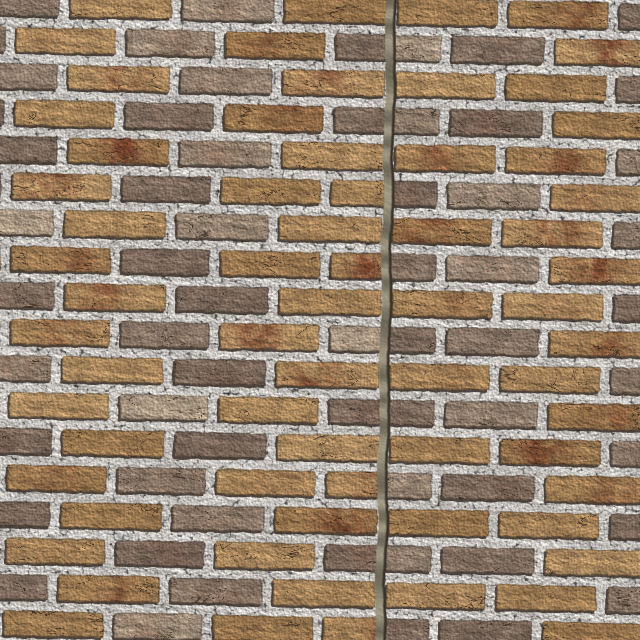
Write a WebGL 2 fragment shader that draws this texture.

```glsl
#version 300 es
precision highp float;
// A weathered brick wall in two alternating courses, split by a sealed upright joint.
// Bricks are wobbly boxes on a slightly turned grid; cellular noise and layered
// sines give the grain, cracks and scorches, lit from the upper right.
uniform vec2 u_resolution;
out vec4 fragColor;

float hash(vec2 c) {
  return fract(sin(dot(c, vec2(127.1, 311.7))) * 4375.85);
}

// Distance to the nearest scattered point
float cellular(vec2 p) {
  vec2 cell = floor(p);
  float nearest = 2.0;
  for (int j = -1; j <= 1; j++)
    for (int i = -1; i <= 1; i++) {
      vec2 c = cell + vec2(i, j);
      nearest = min(nearest, distance(p, c + vec2(hash(c), hash(c + 37.3))));
    }
  return nearest;
}

// Layered, turned and warped sines, about -1 to 1
float waves(vec2 p) {
  float sum = 0.0, amp = 0.6;
  for (int i = 0; i < 5; i++) {
    p = mat2(0.8, 0.6, -0.6, 0.8) * p + 0.7 * sin(p.yx * 0.8 + 1.3);
    sum += amp * sin(p.x) * sin(p.y + 0.9);
    p *= 1.9;
    amp *= 0.6;
  }
  return sum;
}

float relief(vec2 p) {
  return 0.6 * waves(p * vec2(170.0, 260.0)) + 0.7 * cellular(p * 210.0);
}

float roundBox(vec2 p, vec2 halfSize, float radius) {
  vec2 d = abs(p) - halfSize + radius;
  return length(max(d, 0.0)) + min(max(d.x, d.y), 0.0) - radius;
}

// Left ends of the bricks in either kind of course
float brickStart(bool odd, int k) {
  const float evenCourse[8] = float[8](-0.065, 0.109, 0.284, 0.444, 0.621, 0.794, 0.967, 1.141);
  const float oddCourse[8] = float[8](-0.146, 0.026, 0.198, 0.353, 0.525, 0.707, 0.868, 1.042);
  return odd ? oddCourse[k] : evenCourse[k];
}

vec3 brickColor(vec2 p, vec2 local, vec2 id, bool grey) {
  float tone = hash(id + 5.1);
  vec3 color = grey ? mix(vec3(0.47, 0.40, 0.35), vec3(0.66, 0.59, 0.51), tone * tone)
                    : mix(vec3(0.58, 0.45, 0.30), vec3(0.67, 0.54, 0.38), tone);
  // Kiln scorch
  float off = (local.x + 0.06 * (hash(id + 9.7) - 0.5)) / 0.036;
  float scorch = exp(-off * off) * smoothstep(0.3, 0.9, hash(id + 2.3));
  scorch *= clamp(0.6 + 0.8 * waves(p * 65.0 + id), 0.0, 1.0) * (grey ? 0.2 : 0.85);
  color = mix(color, vec3(0.42, 0.22, 0.15), scorch);
  color *= 1.0 + 0.14 * waves(p * vec2(60.0, 120.0) + id * 3.0);
  // Creases along the brick
  float crease = 1.0 - smoothstep(0.0, 0.07, abs(waves(p * vec2(32.0, 95.0) + id * 1.7)));
  crease *= smoothstep(0.0, 0.5, waves(p * 45.0 - id));
  return mix(color, vec3(0.20, 0.15, 0.11), 0.75 * crease);
}

vec3 mortarColor(vec2 p, float grain) {
  vec3 color = vec3(0.77, 0.755, 0.74) * (1.0 + 0.08 * waves(p * 55.0));
  float streak = sin(dot(p, vec2(420.0, 900.0)) + 2.0 * waves(p * 40.0));
  color += 0.04 * streak * smoothstep(0.0, 0.4, waves(p * 23.0 + 4.0));
  float pit = smoothstep(0.55, 0.95, cellular(p * 130.0 + 7.0));
  return color * (1.0 - 0.5 * pit) + 0.3 * grain;
}

void main() {
  vec2 uv = gl_FragCoord.xy / u_resolution;
  float px = 1.0 / min(u_resolution.x, u_resolution.y);
  // Downward coordinates, turned slightly
  vec2 p = vec2(uv.x + 0.018 * (1.0 - uv.y), 1.0 - uv.y - 0.021 * uv.x);

  // Find the course and the brick within it
  float row = floor((p.y - 0.0042) / 0.057 + 0.5);
  bool odd = mod(row, 2.0) > 0.5;
  float x = p.x + 0.004 * (hash(vec2(row, 3.0)) - 0.5);
  int k = 0;
  for (int i = 1; i < 7; i++) if (x > brickStart(odd, i) - 0.0085) k = i;
  float left = brickStart(odd, k), right = brickStart(odd, k + 1) - 0.017;
  vec2 local = vec2(x - 0.5 * (left + right), p.y - 0.0042 - row * 0.057);
  bool split = odd && k == 4;
  vec2 id = vec2(row, float(k) + (split && x < 0.612 ? 20.0 : 0.0));
  bool grey = odd ? (k % 2 == 0 && k < 6) || k == 5 : k % 2 == 0 && k != 4;
  if (id.y > 19.0) grey = hash(id) > 0.5;

  // Ragged brick outline, and its shadow thrown down and left
  vec2 halfSize = vec2(0.5 * (right - left), 0.0198 + 0.0012 * (hash(id + 1.9) - 0.5));
  float ragged = 0.0016 * waves(p * 110.0);
  float edge = roundBox(local, halfSize, 0.003) + ragged;
  float shadow = roundBox(local + vec2(0.0028, -0.0035), halfSize, 0.003) + ragged;
  float grain = relief(p) - relief(p + vec2(0.0015, -0.002));

  vec3 color = mortarColor(p, grain);
  color = mix(color, vec3(0.21, 0.17, 0.14), 0.85 * (1.0 - smoothstep(-0.001, 0.0012, shadow)));
  vec3 brick = brickColor(p, local, id, grey) * (1.0 + 0.42 * grain);
  brick *= mix(0.72, 1.0, smoothstep(0.0, 0.003, -edge));
  color = mix(brick, color, smoothstep(-px, px, edge));

  // Sealed joint: lumpy pale strip with a dark right side
  float across = p.x - 0.612 + 0.0015 * sin(p.y * 37.0) + 0.0012 * waves(p.yy * vec2(60.0, 43.0));
  float lump = 0.9 + 0.16 * sin(p.y * 110.0 + 2.0 * sin(p.y * 31.0));
  vec3 sealant = vec3(0.59, 0.56, 0.48) * lump * (1.0 + 0.1 * grain);
  sealant = mix(sealant, vec3(0.23, 0.20, 0.16), smoothstep(0.002, 0.006, across));
  color = mix(sealant, color, smoothstep(-px, px, abs(across) - 0.0082));

  fragColor = vec4(clamp(color, 0.0, 1.0), 1.0);
}
```
